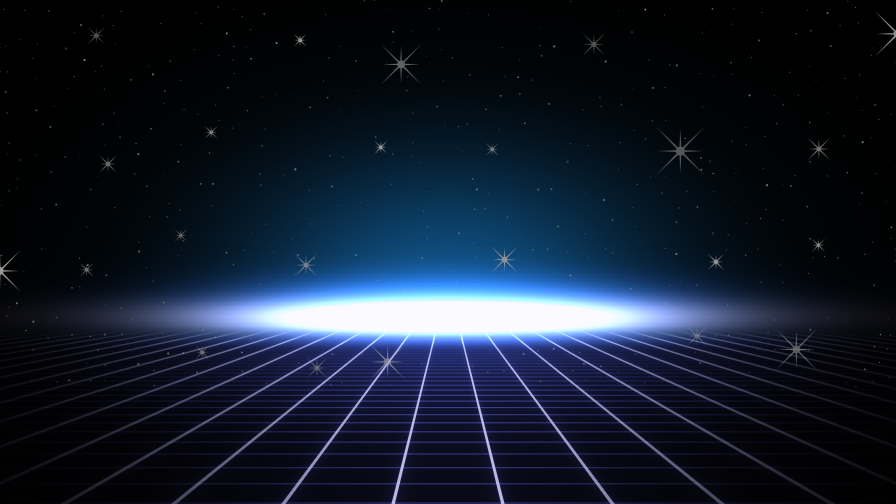
A Shadertoy shader for this background:

```glsl
// A starry night above a glowing horizon and a neon perspective floor.
// Stacked elliptical Gaussians make the glow, a ground projection makes the
// grid, and jittered cells scatter the faint dust and the spiked stars.

const float HORIZON = 0.340;         // visible far edge of the floor
const float VANISHING_Y = 0.44;      // where the floor lines converge
const float COLUMN_SPACING = 0.495;  // column width per unit of depth
const float ROW_DENSITY = 4.6;

const vec3 TEAL = vec3(0.06, 0.32, 0.52);
const vec3 AZURE = vec3(0.32, 0.58, 1.30);
const vec3 WHITE_HOT = vec3(1.30, 1.05, 0.90);
const vec3 HAZE = vec3(0.30, 0.26, 0.30);
const vec3 FLOOR_BLUE = vec3(0.17, 0.24, 0.58);
const vec3 FLOOR_DARK = vec3(0.03, 0.03, 0.075);
const vec3 COLUMN_COLOR = vec3(0.82, 0.82, 1.0);
const vec3 ROW_COLOR = vec3(0.26, 0.27, 0.62);
const vec3 STAR_COLOR = vec3(0.62, 0.62, 0.61);
const vec3 PEAK_COLOR = vec3(0.98, 0.98, 1.0);

vec3 hash3(vec2 cell, float seed) {
    vec3 q = fract(vec3(cell.xyx + seed) * vec3(0.1031, 0.1030, 0.0973));
    q += dot(q, q.yxz + 33.33);
    return fract((q.xxy + q.yzz) * q.zyx);
}

// Elliptical falloff around the origin
float gaussian(vec2 p, vec2 radius) {
    vec2 q = p / radius;
    return exp(-dot(q, q));
}

// Antialiased coverage of a band or disc, also when thinner than a pixel
float coverage(float dist, float halfWidth, float pixel) {
    float blur = max(halfWidth, 0.5 * pixel);
    float edge = clamp((blur - dist) / pixel + 0.5, 0.0, 1.0);
    return edge * min(halfWidth / blur, 1.0);
}

// Two-sided ray along x, narrowing towards its tips
float spike(vec2 p, float reach, float width, float pixel) {
    float taper = max(1.0 - abs(p.x) / reach, 0.0);
    return coverage(abs(p.y), width * taper, pixel);
}

// Round core with four long diagonal and four shorter upright rays
float sparkle(vec2 p, float size, float pixel) {
    vec2 d = vec2(p.x + p.y, p.y - p.x) * 0.7071;
    float width = 0.0008 + size * 0.018;
    float diagonal = max(spike(d, size, width, pixel), spike(d.yx, size, width, pixel));
    float upright = max(spike(p, size * 0.65, width, pixel),
                        spike(p.yx, size * 0.65, width, pixel));
    float core = coverage(length(p), 0.002 + size * 0.10, pixel);
    return max(core, max(diagonal, upright));
}

// One spiked star in most of the large cells
float sparkleLayer(vec2 p, float cellSize, float pixel) {
    vec2 cell = floor(p / cellSize);
    vec3 h = hash3(cell, 17.0);
    vec3 k = hash3(cell, 53.0);
    vec2 center = (cell + mix(vec2(0.3), vec2(0.7), h.xy)) * cellSize;
    float size = mix(0.018, 0.075, h.z * h.z * h.z);
    return sparkle(p - center, size, pixel) * mix(0.5, 1.0, k.y) * step(k.x, 0.72);
}

// Tiny dim points
float dustLayer(vec2 p, float cellSize, float pixel) {
    vec2 cell = floor(p / cellSize);
    vec3 h = hash3(cell, 5.0);
    vec3 k = hash3(cell, 91.0);
    vec2 center = (cell + mix(vec2(0.15), vec2(0.85), h.xy)) * cellSize;
    float point = coverage(length(p - center), mix(0.0007, 0.0022, h.z * h.z), pixel);
    return point * mix(0.2, 0.75, k.y) * step(k.x, 0.4);
}

vec3 skyGlow(vec2 p) {
    vec3 glow = TEAL * gaussian(p - vec2(0.0, 0.42), vec2(0.42, 0.27));
    glow += AZURE * gaussian(p - vec2(0.0, 0.375), vec2(0.42, 0.062));
    glow += WHITE_HOT * gaussian(p - vec2(0.0, 0.368), vec2(0.36, 0.034));
    return glow + HAZE * gaussian(p - vec2(0.0, 0.372), vec2(0.60, 0.033));
}

vec3 floorGrid(vec2 p, float pixel) {
    float depth = max(VANISHING_Y - p.y, 0.05);
    float below = max(HORIZON - p.y, 0.0);
    float sideFade = gaussian(vec2(p.x, 0.0), vec2(0.52, 1.0));
    vec3 color = FLOOR_BLUE * exp(-below / 0.085) * gaussian(vec2(p.x, 0.0), vec2(0.45, 1.0));
    color += FLOOR_DARK * sideFade;

    // Converging columns, measured across their own slope
    float column = abs(fract(p.x / (COLUMN_SPACING * depth)) - 0.5) * COLUMN_SPACING * depth;
    column /= length(vec2(1.0, p.x / depth));
    float columnLine = coverage(column, 0.0006 + 0.0062 * depth, pixel);
    float columnHalo = 0.22 * exp(-column / (0.03 * depth));

    // Rows fade before they become too dense
    float rowSpacing = depth * depth / ROW_DENSITY;
    float row = abs(fract(ROW_DENSITY / depth) - 0.5) * rowSpacing;
    float rowLine = coverage(row, 0.0011, pixel) * smoothstep(0.002, 0.012, rowSpacing);

    color += ROW_COLOR * (0.65 * rowLine + columnHalo) * sideFade;
    return mix(color, COLUMN_COLOR, columnLine * sideFade * 0.9);
}

void mainImage(out vec4 fragColor, in vec2 fragCoord) {
    float pixel = 1.0 / iResolution.y;
    vec2 p = vec2(fragCoord.x - 0.5 * iResolution.x, fragCoord.y) * pixel;

    // Sky melts into the floor at the horizon
    float skyMask = smoothstep(0.300, 0.354, p.y);
    vec3 color = skyGlow(p) * skyMask;
    color += floorGrid(p, pixel) * (1.0 - smoothstep(0.318, 0.348, p.y));

    // Stars thin out over the floor and drown in the bright core
    float stars = max(sparkleLayer(p, 0.2, pixel), dustLayer(p, 0.032, pixel));
    stars *= smoothstep(0.20, 0.28, p.y);
    color = mix(color, max(color, STAR_COLOR), stars);

    // Faint display lines
    color *= 0.99 + 0.01 * sin(p.y * 680.0);
    fragColor = vec4(clamp(color, vec3(0.0), PEAK_COLOR), 1.0);
}
```
